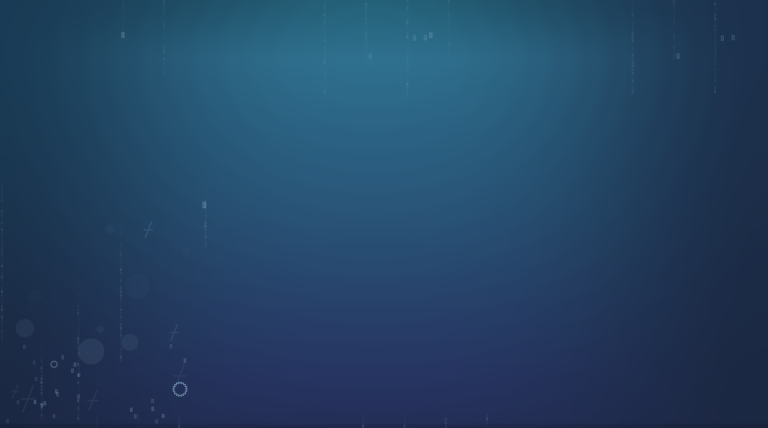
Reproduce this background procedurally as a Shadertoy shader.

```glsl
const float ASPECT = 1.786;
const float REPEAT_X = 0.716;      // distance between repeated groups at the top
const float STREAM_GAP = 0.0960;
const float LEFT_GAP = 0.0922;
const float STREAM_WIDTH = 0.0017;
const float DOT_PITCH = 0.0085;
const int FLECK_COUNT = 24;
const vec2 GLOW = vec2(0.485, 0.87);
const float BANDS = 20.0;

const vec3 EDGE_TOP_LEFT = vec3(0.10, 0.23, 0.33);
const vec3 EDGE_TOP_RIGHT = vec3(0.11, 0.19, 0.30);
const vec3 EDGE_BOTTOM = vec3(0.105, 0.155, 0.26);
const vec3 INK = vec3(0.52, 0.66, 0.74);

// Colour and height of each stop on the central column
const vec4 STOPS[7] = vec4[7](
    vec4(0.140, 0.18, 0.34, 0.00), vec4(0.148, 0.205, 0.38, 0.12),
    vec4(0.155, 0.26, 0.42, 0.30), vec4(0.160, 0.33, 0.47, 0.50),
    vec4(0.170, 0.39, 0.52, 0.70), vec4(0.185, 0.44, 0.56, 0.86),
    vec4(0.140, 0.38, 0.47, 1.00));

// Centre, radius and strength
const vec4 DISCS[8] = vec4[8](
    vec4(0.058, 0.233, 0.021, 0.08), vec4(0.212, 0.179, 0.030, 0.11),
    vec4(0.302, 0.200, 0.019, 0.09), vec4(0.319, 0.330, 0.028, 0.03),
    vec4(0.256, 0.465, 0.009, 0.05), vec4(0.433, 0.412, 0.009, 0.03),
    vec4(0.233, 0.230, 0.008, 0.06), vec4(0.081, 0.307, 0.016, 0.02));

// Centre, height and strength
const vec4 STROKES[6] = vec4[6](
    vec4(0.345, 0.463, 0.036, 0.16), vec4(0.405, 0.223, 0.036, 0.14),
    vec4(0.418, 0.122, 0.055, 0.08), vec4(0.065, 0.068, 0.060, 0.10),
    vec4(0.216, 0.064, 0.045, 0.10), vec4(0.035, 0.085, 0.030, 0.08));

// Centres of the flecks in a repeated top group
const vec2 TOP_FLECKS[4] = vec2[4](
    vec2(0.286, 0.918), vec2(0.861, 0.869), vec2(0.964, 0.911), vec2(0.989, 0.912));

float hash(float n) { return fract(sin(n * 91.37) * 4375.85); }

float fill(float d, float px) { return 1.0 - smoothstep(-0.5 * px, px, d); }

float box(vec2 p, vec2 halfSize) {
    vec2 d = abs(p) - halfSize;
    return length(max(d, 0.0)) + min(max(d.x, d.y), 0.0);
}

float segment(vec2 p, vec2 a, vec2 b) {
    vec2 pa = p - a, ba = b - a;
    return length(pa - ba * clamp(dot(pa, ba) / dot(ba, ba), 0.0, 1.0));
}

// Pulls points into soft elliptical steps around the glow
vec2 terrace(vec2 uv) {
    vec2 q = uv - GLOW;
    float r = length(q * vec2(1.4, 1.0)) * BANDS;
    float stepped = floor(r) + smoothstep(0.15, 0.85, fract(r));
    return GLOW + q * mix(1.0, stepped / max(r, 0.001), 0.6);
}

vec3 backdrop(vec2 uv) {
    vec2 t = clamp(terrace(uv), 0.0, 1.0);
    vec3 centre = STOPS[0].rgb;
    for (int i = 1; i < 7; i++)
        centre = mix(centre, STOPS[i].rgb,
                     clamp((t.y - STOPS[i - 1].w) / (STOPS[i].w - STOPS[i - 1].w), 0.0, 1.0));
    vec3 edge = mix(EDGE_BOTTOM, mix(EDGE_TOP_LEFT, EDGE_TOP_RIGHT, t.x), smoothstep(0.0, 0.9, t.y));
    float side = min(abs(t.x - GLOW.x) / 0.51, 1.0);
    float power = mix(1.5, 1.2, t.y) - 0.25 * smoothstep(0.88, 1.0, t.y);
    float falloff = smoothstep(0.0, 1.0, pow(side, power));
    vec3 col = mix(centre, edge, falloff);
    return col * mix(0.88, 1.0, smoothstep(0.004, 0.014, uv.y));
}

// Broken dotted thread between two heights
float stream(vec2 p, float x, float low, float high, float px) {
    float cell = floor(p.y / DOT_PITCH);
    float noise = hash(cell + floor(x * 570.0));
    float body = fill(abs(p.x - x + 0.0012 * (noise - 0.5)) - STREAM_WIDTH, px);
    float ends = smoothstep(low, low + 0.01, p.y) * (1.0 - smoothstep(mix(low, high, 0.4), high, p.y));
    float dots = fill(abs(fract(p.y / DOT_PITCH) - 0.5) * DOT_PITCH - 0.0028, px);
    return body * ends * dots * mix(0.1, 1.0, noise * noise);
}

// Tiny hollow mark
float fleck(vec2 p, float size, float px) {
    float outer = box(p, vec2(0.55, 1.0) * size);
    return fill(outer, px) * (1.0 - 0.5 * fill(outer + 0.0020, px));
}

void mainImage(out vec4 fragColor, in vec2 fragCoord) {
    vec2 uv = fragCoord / iResolution.xy;
    vec2 p = uv * vec2(ASPECT, 1.0);
    float px = 1.0 / iResolution.y;
    float ink = 0.0;

    for (int i = 0; i < 4; i++) {
        // Streams along the top and bottom
        float n = float(i);
        float shift = n * STREAM_GAP;
        float low = i % 2 == 0 ? 0.775 : 0.86;
        ink += 0.20 * stream(p, 0.7557 + shift, low, 1.3, px);
        if (i < 3) ink += 0.18 * stream(p, 0.7557 + REPEAT_X + shift, low, 1.3, px);
        if (i < 2) ink += 0.14 * stream(p, 0.286 + shift, 0.90 - 0.08 * n, 1.3, px);
        ink += 0.26 * stream(p, 0.845 + shift, -0.02, 0.05, px);
        if (i < 3) ink += 0.26 * stream(p, 0.225 + shift, -0.02, 0.05, px);
        // Streams rising on the left
        float base = i == 0 ? 0.20 : i == 3 ? 0.15 : 0.015;
        float crown = i == 0 ? 0.65 : 0.08 + 0.15 * n;
        float lean = i == 2 ? 0.007 : 0.0;
        ink += 0.26 * stream(p, 0.005 + n * LEFT_GAP - lean, base, crown, px);
    }
    ink += 0.42 * stream(p, 0.478, 0.42, 0.56, px);

    // Small flecks
    for (int i = 0; i < 4; i++) {
        float strength = i == 0 ? 0.40 : 0.26;
        ink += strength * fleck(p - TOP_FLECKS[i], 0.0055, px);
        ink += strength * fleck(p - TOP_FLECKS[i] - vec2(REPEAT_X, 0.0), 0.0055, px);
    }
    ink += 0.45 * fleck(p - vec2(0.475, 0.521), 0.0065, px);
    for (int i = 0; i < FLECK_COUNT; i++) {
        float n = float(i) + 1.0;
        vec2 spot = vec2(0.44 * hash(n), 0.015 + 0.22 * pow(hash(n + 40.0), 1.6));
        ink += mix(0.12, 0.38, hash(n + 80.0)) * fleck(p - spot, 0.0042, px);
    }

    // Faint slanted strokes with a crossbar
    for (int i = 0; i < 6; i++) {
        vec4 s = STROKES[i];
        vec2 q = (p - s.xy) / s.z;
        float d = min(segment(q, vec2(-0.2, -0.5), vec2(0.2, 0.5)),
                      segment(q, vec2(-0.25, 0.0), vec2(0.25, 0.0)));
        ink += s.w * fill(d * s.z - 0.0012, px);
    }

    // Soft discs and rings
    for (int i = 0; i < 8; i++)
        ink += DISCS[i].w * fill(length(p - DISCS[i].xy) - DISCS[i].z, px);
    vec2 gear = p - vec2(0.4186, 0.0907);
    float teeth = 0.0010 * cos(18.0 * atan(gear.y, gear.x));
    ink += 0.60 * fill(abs(length(gear) - 0.0150 - teeth) - 0.0015, px);
    ink += 0.38 * fill(abs(length(p - vec2(0.1256, 0.1488)) - 0.0070) - 0.0010, px);

    fragColor = vec4(mix(backdrop(uv), INK, min(ink, 0.75)), 1.0);
}
```
